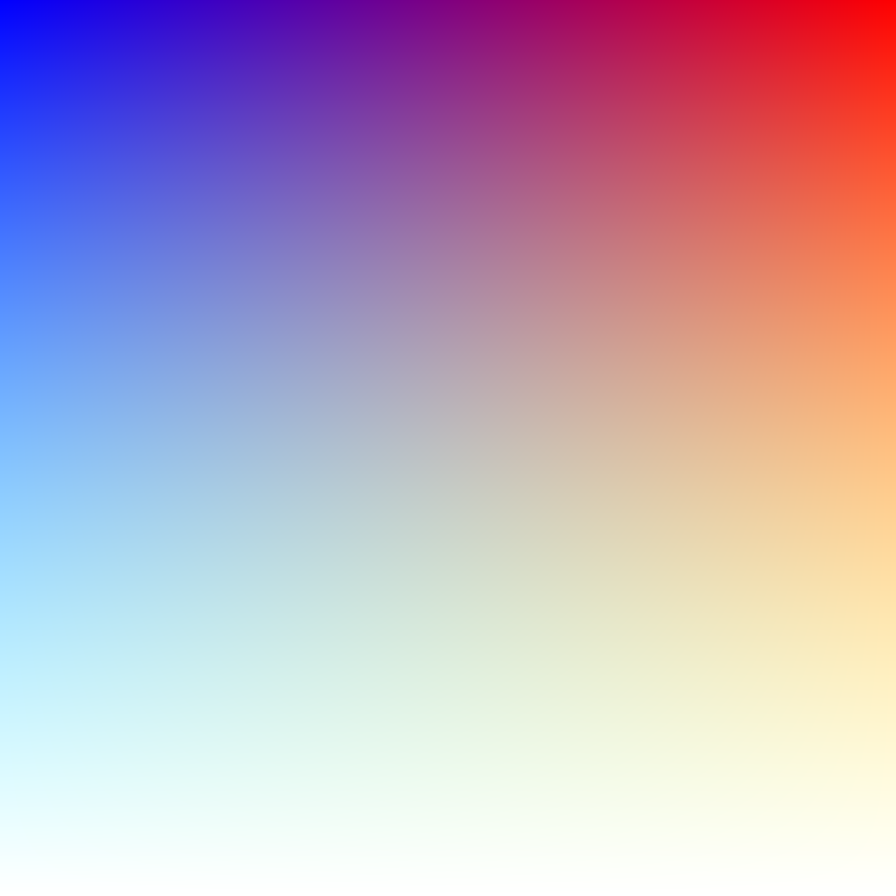
A WebGL 1 fragment shader for this background:

```glsl
precision highp float;

// A smooth four-corner wash: blue at top left, red at top right, white below.
// Each channel is absorbed from white with height; red and blue trade places
// across the width, while green fades along a curve.

uniform vec2 u_resolution;

const vec3 BASE_COLOR = vec3(1.0);              // colour along the bottom edge
const vec3 LEFT_ABSORB = vec3(1.0, 0.0, 0.0);   // removing red leaves blue
const vec3 RIGHT_ABSORB = vec3(0.0, 0.0, 1.0);  // removing blue leaves red
const vec3 GREEN_ABSORB = vec3(0.0, 1.0, 0.0);  // removed across the whole top
const float SIDE_POWER = 1.0;                   // vertical falloff of red and blue
const float GREEN_POWER = 2.0;                  // vertical falloff of green

vec3 cornerWash(vec2 uv) {
    vec3 sideAbsorb = mix(LEFT_ABSORB, RIGHT_ABSORB, uv.x) * pow(uv.y, SIDE_POWER);
    vec3 greenAbsorb = GREEN_ABSORB * pow(uv.y, GREEN_POWER);
    return BASE_COLOR - sideAbsorb - greenAbsorb;
}

void main() {
    vec2 uv = gl_FragCoord.xy / u_resolution;
    gl_FragColor = vec4(cornerWash(uv), 1.0);
}
```
